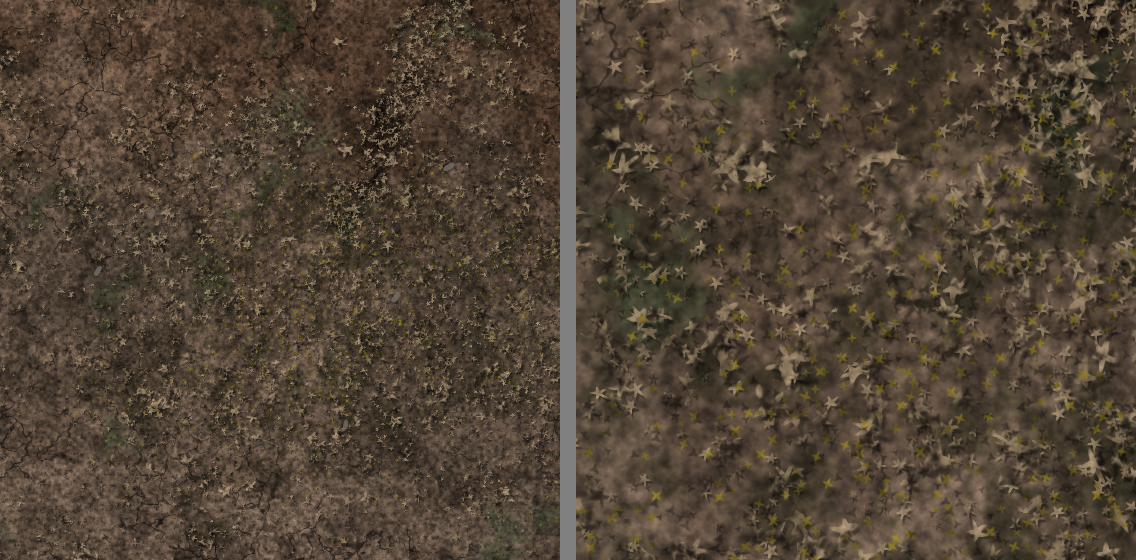
Left, the full canvas; right, a detail of the centre.
This texture is drawn by a WebGL 2 fragment shader. Its source:

```glsl
#version 300 es
precision highp float;

uniform vec2 u_resolution;
out vec4 fragColor;

float hash(vec2 p) {
  vec3 q = fract(p.xyx * 0.1031);
  q += dot(q, q.yzx + 33.33);
  return fract((q.x + q.y) * q.z);
}

vec2 hash2(vec2 p) {
  return vec2(hash(p + 17.0), hash(p + 71.0));
}

float noise(vec2 p) {
  vec2 i = floor(p), f = fract(p);
  f = f * f * (3.0 - 2.0 * f);
  return mix(mix(hash(i), hash(i + vec2(1, 0)), f.x),
             mix(hash(i + vec2(0, 1)), hash(i + vec2(1, 1)), f.x), f.y);
}

float fbm(vec2 p, int octaves) {
  float sum = 0.0, amp = 0.5, total = 0.0;
  for (int i = 0; i < octaves; i++) {
    sum += amp * noise(p);
    total += amp;
    amp *= 0.55;
    p = mat2(1.6, 1.2, -1.2, 1.6) * p + 9.7;
  }
  return sum / total;
}

// Gap between the two nearest cell centres, zero along cell borders
float cellBorder(vec2 p) {
  float near = 9.0, next = 9.0;
  for (int k = 0; k < 9; k++) {
    vec2 id = floor(p) + vec2(k % 3 - 1, k / 3 - 1);
    float d = length(id + hash2(id) - p);
    next = min(next, max(near, d));
    near = min(near, d);
  }
  return next - near;
}

// Lobed blobs on a jittered grid: x is depth inside a blob, y its random value
vec2 scatter(vec2 p, float density, float radius, float lobes) {
  vec2 best = vec2(-1.0, 0.0);
  for (int k = 0; k < 9; k++) {
    vec2 id = floor(p) + vec2(k % 3 - 1, k / 3 - 1);
    if (hash(id + 5.0) > density) continue;
    float rnd = hash(id + 131.0);
    vec2 d = p - id - 0.15 - 0.7 * hash2(id);
    float wobble = 1.0 + 0.4 * cos(lobes * atan(d.y, d.x + 1e-5) + 6.28 * rnd);
    float depth = 1.0 - length(d) * wobble / (radius * (0.55 + 0.45 * rnd));
    if (depth > best.x) best = vec2(depth, rnd);
  }
  return best;
}

float segment(vec2 p, vec2 a, vec2 b) {
  vec2 d = b - a;
  return length(p - a - d * clamp(dot(p - a, d) / dot(d, d), 0.0, 1.0));
}

void main() {
  vec2 uv = gl_FragCoord.xy / u_resolution;
  float px = 1.0 / u_resolution.y;
  vec2 warp = vec2(fbm(uv * 7.0, 5), fbm(uv * 7.0 + 40.0, 5)) - 0.5;
  float broad = fbm(uv * 4.0 + 3.0, 4);
  float clumps = fbm(uv * 34.0 + 11.0, 4);
  float grain = fbm(uv * 150.0, 3);

  // Regions: red earth, pale crust, low growth and a diagonal dry hedge
  float redEarth = smoothstep(0.5, 0.95, uv.y + 0.25 * (uv.x - 0.5) + warp.y * 0.6);
  float paleBand = exp(-18.0 * pow(dot(uv - vec2(0.27, 0.68), vec2(0.5, 0.86)) + warp.x * 0.3, 2.0))
                 * smoothstep(0.65, 0.35, uv.x);
  vec2 m = (uv - vec2(0.62, 0.46) + warp * 0.35) / vec2(0.38, 0.22);
  float meadow = exp(-dot(m, m));
  float hedge = smoothstep(0.075, 0.01, segment(uv + warp * 0.12, vec2(0.63, 0.62), vec2(0.79, 0.98)));
  float thicket = smoothstep(0.5, 0.68, fbm(uv * 8.0 + 27.0, 4));

  // Soil with flaking crust
  vec3 color = mix(vec3(0.295, 0.242, 0.200), vec3(0.285, 0.212, 0.160), redEarth);
  float crust = smoothstep(0.49, 0.57, fbm(uv * 14.0 + warp * 2.0, 6) + 0.10 * paleBand - 0.09 * meadow - 0.04 * redEarth);
  color += crust * vec3(0.064, 0.056, 0.049);
  color *= 0.80 + 0.44 * broad;
  color *= 1.0 - 0.28 * smoothstep(0.5, 0.68, clumps) * (1.0 - 0.5 * crust);

  // Broken hairline cracks
  vec2 jag = vec2(fbm(uv * 45.0, 3), fbm(uv * 45.0 + 60.0, 3)) - 0.5;
  float crack = 1.0 - smoothstep(0.0, 0.05 + 36.0 * px, cellBorder(uv * 20.0 + jag * 0.9));
  crack *= smoothstep(0.52, 0.62, fbm(uv * 11.0 + 80.0, 3)) * (1.0 - meadow);
  color *= 1.0 - 0.55 * crack;

  // Olive litter and hedge shade
  float litter = clamp(meadow + 0.45 * thicket, 0.0, 1.0) * smoothstep(0.38, 0.62, clumps);
  color = mix(color, vec3(0.225, 0.205, 0.145), 0.6 * litter);
  color *= 1.0 - 0.35 * hedge * smoothstep(0.35, 0.6, clumps);

  // Soft green bushes
  vec2 bush = scatter(uv * 7.0 + warp * 1.2 + jag * 0.5, 0.22, 0.48, 3.0);
  float leaves = smoothstep(0.0, 0.7, bush.x) * smoothstep(0.3, 0.6, 0.5 * (clumps + grain));
  color = mix(color, mix(vec3(0.15, 0.17, 0.11), vec3(0.27, 0.28, 0.21), bush.y), 0.75 * leaves);

  // Dry tufts in three sizes, each with a cast shadow
  for (int i = 0; i < 3; i++) {
    float cells = 46.0 * pow(1.65, float(i));
    float density = 0.03 + 0.62 * hedge + 0.22 * thicket + 0.17 * meadow;
    vec2 p = uv * cells + jag * 0.9 + 30.0 * float(i);
    float shade = scatter(p + vec2(-0.15, 0.2), density, 0.5, 5.0).x;
    color *= 1.0 - 0.32 * smoothstep(0.0, 0.6, shade);
    vec2 tuft = scatter(p, density, 0.42, 5.0);
    float cover = smoothstep(0.0, 0.25 + cells * px, tuft.x) * smoothstep(0.25, 0.6, grain);
    color = mix(color, mix(vec3(0.38, 0.32, 0.24), vec3(0.54, 0.47, 0.37), tuft.y), 0.8 * cover);
  }

  // Tiny yellow blossoms
  vec2 bloom = scatter(uv * 125.0, 0.32 * meadow * smoothstep(0.42, 0.6, broad + 0.1) + 0.12 * leaves, 0.38, 4.0);
  color = mix(color, mix(vec3(0.34, 0.30, 0.10), vec3(0.46, 0.40, 0.11), bloom.y), 0.8 * smoothstep(0.0, 0.6, bloom.x));

  // Fine grit and dark crumbs
  color *= 1.0 + 1.05 * (grain - 0.5);
  float crumb = scatter(uv * 140.0 + 9.0, 0.22, 0.4, 3.0).x;
  color *= 1.0 - 0.3 * smoothstep(0.0, 0.6, crumb);

  // Rare grey pebbles
  vec2 pebble = scatter(uv * 9.0 + 2.0, 0.05, 0.10, 2.0);
  color = mix(color, vec3(0.40, 0.38, 0.35) + 0.06 * pebble.y, 0.85 * smoothstep(0.0, 0.1 + 90.0 * px, pebble.x));

  fragColor = vec4(color * 1.06, 1.0);
}
```
